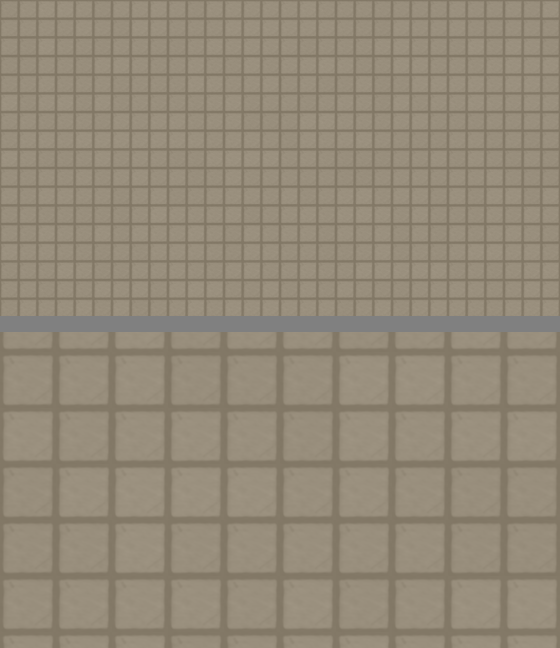
Top, the full canvas; bottom, a detail of the centre.
Give the GLSL for this pattern, as a WebGL 1 fragment shader.

```glsl
precision highp float;
// Square stone tiles, thirty across, set in darker recessed grout from the top left.
// A rounded box distance with noise-worn edges shapes each tile; faint grain,
// a small chip and a slanted scratch recur on every tile.

uniform vec2 u_resolution;

#define COLUMNS 30.0
#define GROUT_WIDTH 0.128
#define CORNER_RADIUS 0.045
#define EDGE_WEAR 0.022
#define EDGE_SOFTNESS 0.018
#define GRAIN 0.022
#define TONE_VARIATION 0.006
#define MARK_DEPTH 0.035
#define TILE_COLOR vec3(0.602, 0.562, 0.492)
#define GROUT_COLOR vec3(0.512, 0.472, 0.402)

vec2 hashGradient(vec2 cell) {
  vec2 h = vec2(dot(cell, vec2(127.1, 311.7)), dot(cell, vec2(269.5, 183.3)));
  return 2.0 * fract(sin(h) * 4375.85) - 1.0;
}

float gradientNoise(vec2 p) {
  vec2 cell = floor(p);
  vec2 f = fract(p);
  vec2 blend = f * f * f * (f * (f * 6.0 - 15.0) + 10.0);
  float a = dot(hashGradient(cell), f);
  float b = dot(hashGradient(cell + vec2(1.0, 0.0)), f - vec2(1.0, 0.0));
  float c = dot(hashGradient(cell + vec2(0.0, 1.0)), f - vec2(0.0, 1.0));
  float d = dot(hashGradient(cell + 1.0), f - 1.0);
  return mix(mix(a, b, blend.x), mix(c, d, blend.x), blend.y);
}

float roundedBox(vec2 p, float halfSize, float radius) {
  vec2 q = abs(p) - halfSize + radius;
  return length(max(q, 0.0)) + min(max(q.x, q.y), 0.0) - radius;
}

float segmentDistance(vec2 p, vec2 a, vec2 b) {
  vec2 ab = b - a;
  return length(p - a - ab * clamp(dot(p - a, ab) / dot(ab, ab), 0.0, 1.0));
}

// Coverage of a thin stroke, blurred by at least one pixel
float stroke(float dist, float width, float pixel) {
  return (1.0 - smoothstep(0.0, width + pixel, dist)) * width / (width + 0.5 * pixel);
}

void main() {
  // Grid coordinates run right and down, one unit per tile
  float pixel = COLUMNS / u_resolution.x;
  vec2 grid = vec2(gl_FragCoord.x, u_resolution.y - gl_FragCoord.y) * pixel;
  vec2 tile = floor(grid);
  vec2 local = fract(grid);

  // Worn tile outline
  float wear = gradientNoise(local * 7.0 + 3.0) * EDGE_WEAR;
  float dist = roundedBox(local - 0.5, 0.5 - 0.5 * GROUT_WIDTH, CORNER_RADIUS) + wear;
  float soft = EDGE_SOFTNESS + 0.5 * pixel;
  float face = 1.0 - smoothstep(-soft, soft, dist);

  // Slanted grain and a slight tone change from tile to tile
  vec2 slanted = vec2(local.x + local.y, 2.0 * (local.y - 0.4 * local.x));
  float grain = gradientNoise(slanted * 4.0 + 11.0);
  grain += 0.5 * gradientNoise(slanted * 9.0 + 29.0);
  float tone = GRAIN * grain + TONE_VARIATION * hashGradient(tile).x;

  // Chip near the upper left and scratch near the lower right
  float chip = segmentDistance(local, vec2(0.19, 0.13), vec2(0.23, 0.19));
  float scratch = segmentDistance(local, vec2(0.64, 0.86), vec2(0.86, 0.70));
  float marks = stroke(chip, 0.03, pixel) + 0.6 * stroke(scratch + wear, 0.025, pixel);

  // Thin worn rim just inside the tile edge
  float rim = smoothstep(-0.09, -0.01, dist);
  vec3 faceColor = TILE_COLOR + tone - MARK_DEPTH * marks - 0.014 * rim;
  vec3 groutColor = GROUT_COLOR + 0.4 * tone;

  gl_FragColor = vec4(mix(groutColor, faceColor, face), 1.0);
}
```
